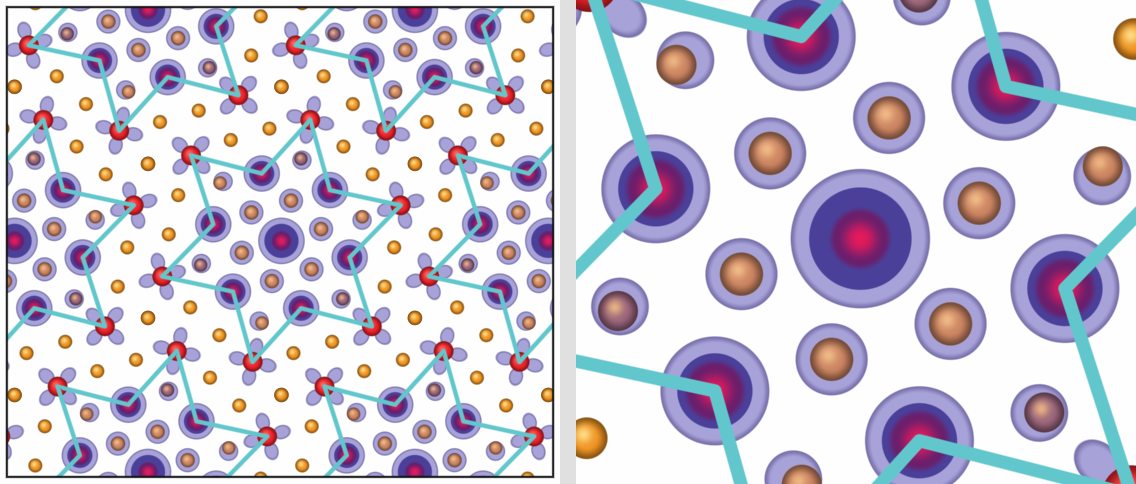
Left, the full canvas; right, a detail of the centre.
This pattern is drawn by a WebGL 1 fragment shader. Its source:

```glsl
precision highp float;
// Framed hexagonal lattice of layered orbs and four-petal nodes joined by twisted star outlines.

uniform vec2 u_resolution;

// Layout: SPACING and frame sizes in canvas widths, all other lengths in lattice spacings
const float SPACING = 0.4766;
const vec2 ORIGIN = vec2(0.0026, 0.002);
const vec2 FRAME_HALF = vec2(0.4877, 0.4195);
const float FRAME_WIDTH = 0.0036;
const float LINE_WIDTH = 0.0165;
const float SIXTH_TURN = 1.0471976;
const float ROW_HEIGHT = 0.8660254;

// Polar positions of the sites around each lattice centre
const float RAY_ANGLE = 0.290;
const float NODE_RADIUS = 0.466;
const float INNER_BEAD_RADIUS = 0.155;
const float OUTER_BEAD_RADIUS = 0.316;
const float ORB_ANGLE = -0.239;
const float ORB_RADIUS = 0.263;
const float GOLD_RADIUS = 0.423;
const float GOLD_ANGLE_A = -0.058;
const float GOLD_ANGLE_B = -0.417;

// Colours
const vec3 PAPER = vec3(0.992, 0.996, 0.992);
const vec3 INK = vec3(0.05, 0.05, 0.06);
const vec3 CYAN = vec3(0.38, 0.78, 0.80);
const vec3 LAVENDER = vec3(0.655, 0.64, 0.85);
const vec3 LAVENDER_RIM = vec3(0.47, 0.44, 0.67);
const vec3 INDIGO = vec3(0.29, 0.25, 0.60);
const vec3 PLUM = vec3(0.42, 0.12, 0.42);
const vec3 CRIMSON = vec3(0.88, 0.10, 0.36);
const vec3 GOLD = vec3(0.90, 0.55, 0.12);
const vec3 COPPER = vec3(0.76, 0.49, 0.36);
const vec3 RED = vec3(0.90, 0.12, 0.15);

float pixel; // size of one pixel in lattice spacings

float cover(float d) { return 1.0 - smoothstep(-pixel, pixel, d); }

vec2 polar(float radius, float angle) { return radius * vec2(cos(angle), sin(angle)); }

// Angle of the closest of six equally spaced sites
float siteAngle(vec2 p, float start) {
  float turn = (atan(p.y, p.x + 1e-6) - start) / SIXTH_TURN;
  return start + floor(turn + 0.5) * SIXTH_TURN;
}

// Offset from the closest of six sites on a ring
vec2 ringOffset(vec2 p, float radius, float start) {
  return p - polar(radius, siteAngle(p, start));
}

vec2 rotateBy(vec2 p, float a) {
  float c = cos(a), s = sin(a);
  return vec2(c * p.x - s * p.y, s * p.x + c * p.y);
}

float segment(vec2 p, vec2 a, vec2 b) {
  vec2 ab = b - a;
  return length(p - a - ab * clamp(dot(p - a, ab) / dot(ab, ab), 0.0, 1.0));
}

// Soft lavender body with a darker rim, from a signed distance
vec3 cloud(vec3 base, float d, float opacity) {
  vec3 tone = mix(LAVENDER, LAVENDER_RIM, smoothstep(-0.009, 0.0, d));
  return mix(base, tone, opacity * cover(d));
}

// Shaded ball with an off-centre highlight
vec3 ball(vec3 base, vec2 q, float radius, vec3 tint, vec3 glint) {
  float t = length(q) / radius;
  vec2 h = q / radius - vec2(-0.15, 0.18);
  vec3 tone = tint * mix(1.04, 0.58, smoothstep(0.45, 1.05, t));
  tone = mix(tone, glint, 0.85 * exp(-6.0 * dot(h, h)));
  return mix(base, tone, cover(length(q) - radius));
}

// Nested shells: lavender, indigo, plum, crimson
vec3 orb(vec3 base, vec2 q, float outer, float shell, float core) {
  float d = length(q);
  vec3 col = cloud(base, d - outer, 1.0);
  col = mix(col, INDIGO, cover(d - shell));
  col = mix(col, PLUM, 1.0 - smoothstep(core * 0.85, core * 1.15, d));
  return mix(col, CRIMSON, 1.0 - smoothstep(core * 0.1, core * 0.85, d));
}

// Red ball on a cross of four petals
vec3 petalNode(vec3 base, vec2 q, float angle) {
  vec2 f = abs(rotateBy(q, -angle));
  f = vec2(max(f.x, f.y), min(f.x, f.y));
  float petal = (length((f - vec2(0.057, 0.0)) / vec2(0.034, 0.026)) - 1.0) * 0.026;
  vec3 col = cloud(base, petal, 1.0);
  return ball(col, q, 0.037, RED, vec3(1.0, 0.45, 0.42));
}

// Distance to the twisted star outline around a centre
float starLine(vec2 p) {
  vec2 q = rotateBy(p, ORB_ANGLE - siteAngle(p, ORB_ANGLE));
  vec2 bend = polar(ORB_RADIUS, ORB_ANGLE);
  return min(segment(q, bend, polar(NODE_RADIUS, RAY_ANGLE)),
             segment(q, bend, polar(NODE_RADIUS, RAY_ANGLE - SIXTH_TURN)));
}

vec3 motif(vec3 col, vec2 p) {
  vec3 goldGlint = vec3(1.0, 0.90, 0.58);
  col = ball(col, ringOffset(p, GOLD_RADIUS, GOLD_ANGLE_A), 0.026, GOLD, goldGlint);
  col = ball(col, ringOffset(p, GOLD_RADIUS, GOLD_ANGLE_B), 0.026, GOLD, goldGlint);
  col = ball(col, ringOffset(p, 0.57735, 0.5 * SIXTH_TURN), 0.026, GOLD, goldGlint);

  float ray = siteAngle(p, RAY_ANGLE);
  col = petalNode(col, p - polar(NODE_RADIUS, ray), ray);

  // Outer beads alternate between bare and veiled
  float veil = 0.5 - 0.5 * cos(3.0 * (ray - RAY_ANGLE));
  float haze = length(p - polar(OUTER_BEAD_RADIUS - 0.004, ray - mix(0.038, 0.015, veil))) - 0.036;
  col = cloud(col, haze, 1.0);
  col = ball(col, p - polar(OUTER_BEAD_RADIUS, ray), 0.025,
             mix(COPPER, vec3(0.57, 0.37, 0.46), veil), vec3(0.95, 0.74, 0.52));

  vec2 bead = p - polar(INNER_BEAD_RADIUS, ray);
  col = cloud(col, length(bead) - 0.045, 1.0);
  col = ball(col, bead, 0.027, COPPER, vec3(0.96, 0.76, 0.55));

  col = orb(col, ringOffset(p, ORB_RADIUS, ORB_ANGLE), 0.068, 0.047, 0.036);
  return orb(col, p, 0.087, 0.064, 0.036);
}

void main() {
  vec2 canvas = (gl_FragCoord.xy - 0.5 * u_resolution) / u_resolution.x;
  pixel = 1.0 / (u_resolution.x * SPACING);
  vec2 p = (canvas - ORIGIN) / SPACING;

  // Four corners of the surrounding lattice rhombus
  float row = p.y / ROW_HEIGHT;
  vec2 cell = floor(vec2(p.x - 0.5 * row, row));
  vec3 col = PAPER;
  float line = 1.0;
  for (int j = 0; j < 2; j++) {
    for (int i = 0; i < 2; i++) {
      vec2 id = cell + vec2(float(i), float(j));
      vec2 local = p - vec2(id.x + 0.5 * id.y, id.y * ROW_HEIGHT);
      col = motif(col, local);
      line = min(line, starLine(local));
    }
  }
  col = mix(col, CYAN, cover(line - 0.5 * LINE_WIDTH));

  // Frame with a blank margin
  vec2 edge = abs(canvas) - FRAME_HALF;
  float frame = max(edge.x, edge.y) / SPACING;
  col = mix(PAPER, col, cover(frame));
  col = mix(col, INK, cover(abs(frame) - 0.5 * FRAME_WIDTH / SPACING));
  gl_FragColor = vec4(col, 1.0);
}
```
